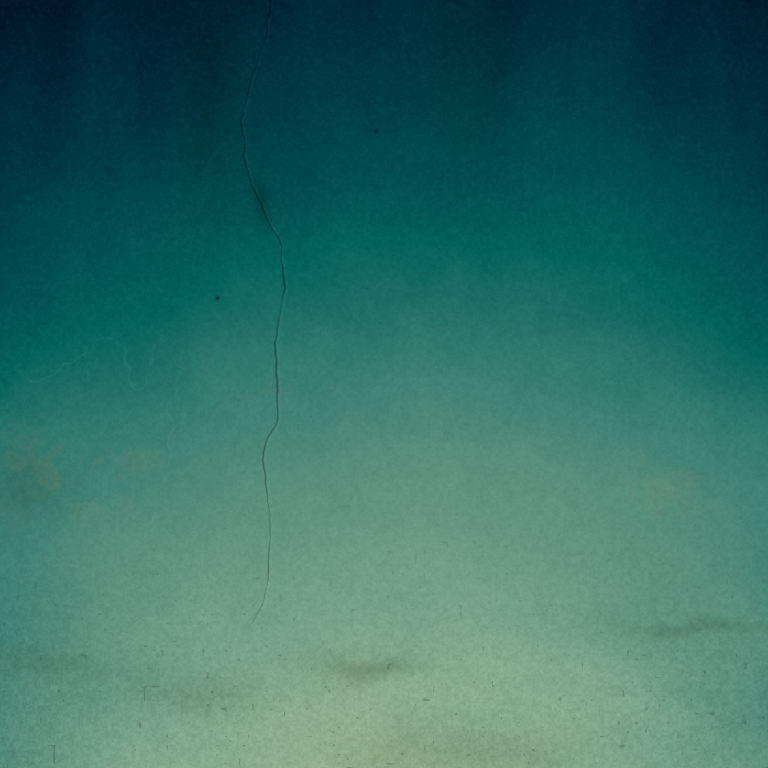
This texture is drawn by a three.js fragment shader. Its source:

```glsl
// A weathered plaster wall, fading from midnight teal above to pale sage below.
// A bowed colour ramp is warped by layered value noise, then soft stains,
// a wandering vertical crack, hairlines, pits and fine grain are laid over it.
varying vec2 vUv;

float hash(vec2 p) {
  vec3 q = fract(p.xyx * vec3(0.1031, 0.1030, 0.0973));
  q += dot(q, q.yzx + 33.33);
  return fract((q.x + q.y) * q.z);
}

float noise(vec2 p) {
  vec2 i = floor(p), f = fract(p);
  f = f * f * (3.0 - 2.0 * f);
  return mix(mix(hash(i), hash(i + vec2(1, 0)), f.x),
             mix(hash(i + vec2(0, 1)), hash(i + vec2(1, 1)), f.x), f.y);
}

// Layered noise centred on zero
float fbm(vec2 p) {
  float sum = 0.0, gain = 0.5;
  for (int i = 0; i < 5; i++) {
    sum += gain * (noise(p) - 0.5);
    p = mat2(1.6, 1.2, -1.2, 1.6) * p + 17.3;
    gain *= 0.5;
  }
  return sum;
}

// Soft elliptical patch
float patchAt(vec2 p, vec2 centre, vec2 size) {
  vec2 d = (p - centre) / size;
  return exp(-dot(d, d));
}

// Wall colour, from pale (0) to dark (1.15)
vec3 wallRamp(float t) {
  vec3 c = mix(vec3(0.58, 0.70, 0.56), vec3(0.47, 0.635, 0.54), clamp(t / 0.2, 0.0, 1.0));
  c = mix(c, vec3(0.33, 0.55, 0.48), clamp((t - 0.2) / 0.2, 0.0, 1.0));
  c = mix(c, vec3(0.19, 0.475, 0.43), clamp((t - 0.4) / 0.15, 0.0, 1.0));
  c = mix(c, vec3(0.01, 0.38, 0.365), clamp((t - 0.55) / 0.13, 0.0, 1.0));
  c = mix(c, vec3(0.0, 0.265, 0.295), clamp((t - 0.68) / 0.17, 0.0, 1.0));
  c = mix(c, vec3(0.0, 0.17, 0.23), clamp((t - 0.85) / 0.15, 0.0, 1.0));
  return mix(c, vec3(0.0, 0.09, 0.17), clamp((t - 1.0) / 0.15, 0.0, 1.0));
}

// Horizontal place of the crack at a given depth below the top
float crackX(float d) {
  float x = 0.352 - 0.036 * smoothstep(0.0, 0.17, d) + 0.054 * smoothstep(0.18, 0.36, d);
  x -= 0.010 * smoothstep(0.37, 0.43, d) + 0.018 * smoothstep(0.54, 0.60, d);
  x += 0.010 * smoothstep(0.60, 0.68, d) - 0.029 * smoothstep(0.74, 0.84, d);
  return x + 0.010 * fbm(vec2(d * 38.0, 4.0));
}

void main() {
  vec2 p = vUv;
  float low = 1.0 - smoothstep(0.0, 0.4, p.y);
  float high = smoothstep(0.55, 0.95, p.y);

  // Bowed gradient, darker towards the sides and lower corners
  float side = p.x - 0.53;
  float tone = p.y + side * side * (0.62 + 0.85 * low);
  tone += 0.09 * fbm(p * 5.0 + 3.0) + 0.04 * fbm(p * 22.0);

  // Vertical runs above, horizontal smears below
  tone += 0.12 * high * fbm(vec2(p.x * 15.0, p.y * 2.0) + 8.0);
  tone += 0.15 * low * fbm(vec2(p.x * 5.0, p.y * 16.0) + 21.0);
  vec3 colour = wallRamp(tone);

  // Stains with ragged outlines
  vec2 q = p + 0.05 * vec2(fbm(p * 13.0), fbm(p * 13.0 + 40.0));
  float stain = 0.24 * patchAt(q, vec2(0.341, 0.732), vec2(0.014, 0.032));
  stain += 0.12 * patchAt(q, vec2(0.28, 0.88), vec2(0.035, 0.16));
  stain += 0.08 * patchAt(q, vec2(0.61, 0.93), vec2(0.05, 0.10));
  stain += 0.15 * patchAt(q, vec2(0.475, 0.137), vec2(0.065, 0.018));
  stain += 0.10 * patchAt(q, vec2(0.26, 0.105), vec2(0.08, 0.025));
  stain += 0.12 * patchAt(q, vec2(0.91, 0.18), vec2(0.10, 0.010));
  stain += 0.12 * patchAt(q, vec2(0.03, 0.36), vec2(0.05, 0.04));
  stain += 0.10 * patchAt(q, vec2(0.60, 0.02), vec2(0.16, 0.03));
  stain += 0.08 * patchAt(q, vec2(0.05, 0.13), vec2(0.08, 0.02));
  colour *= 1.0 - stain * vec3(1.0, 0.9, 1.1);

  // Warm bare plaster flecks along the middle left and right
  float bare = patchAt(p, vec2(0.08, 0.39), vec2(0.13, 0.06));
  bare += 0.6 * patchAt(p, vec2(0.87, 0.37), vec2(0.06, 0.05));
  bare += 0.5 * patchAt(p, vec2(0.36, 0.485), vec2(0.08, 0.012));
  bare *= smoothstep(0.0, 0.14, fbm(p * 30.0 + 60.0));
  colour += bare * vec3(0.055, 0.0, -0.01);

  // Pale hairlines at the left
  float ridge = abs(fbm(p * 7.0 + 12.0));
  float hair = 1.0 - smoothstep(0.0, 0.012, ridge);
  colour += 0.045 * hair * patchAt(p, vec2(0.11, 0.47), vec2(0.13, 0.10));

  // Main crack, broken and fading near its foot, with a faint lit edge
  float depth = 1.0 - p.y;
  float off = p.x - crackX(depth);
  float strength = (0.35 + 0.65 * noise(vec2(depth * 30.0, 7.0)));
  strength *= 1.0 - smoothstep(0.74, 0.85, depth);
  float width = 0.0012 + 0.0014 * noise(vec2(depth * 55.0, 2.0));
  colour *= 1.0 - 0.36 * strength * (1.0 - smoothstep(0.0, width, abs(off)));
  colour += 0.022 * strength * (1.0 - smoothstep(0.0, 0.003, abs(off - 0.003)));

  // Two larger pits and sparse small ones
  float pit = patchAt(p, vec2(0.283, 0.612), vec2(0.0028));
  pit += 0.7 * patchAt(p, vec2(0.490, 0.829), vec2(0.0026));
  pit += 0.3 * smoothstep(0.90, 0.98, noise(p * 170.0)) * (0.25 + low);
  colour *= 1.0 - 0.45 * min(pit, 1.0);

  // Plaster grain, stronger where the wall is pale
  float grain = 0.6 * noise(p * 190.0 + 5.0) + 0.7 * noise(p * 410.0) - 0.65;
  colour += grain * (0.035 + 0.035 * low) * vec3(0.9, 1.0, 0.95);

  gl_FragColor = vec4(clamp(colour, 0.0, 1.0), 1.0);
}
```
